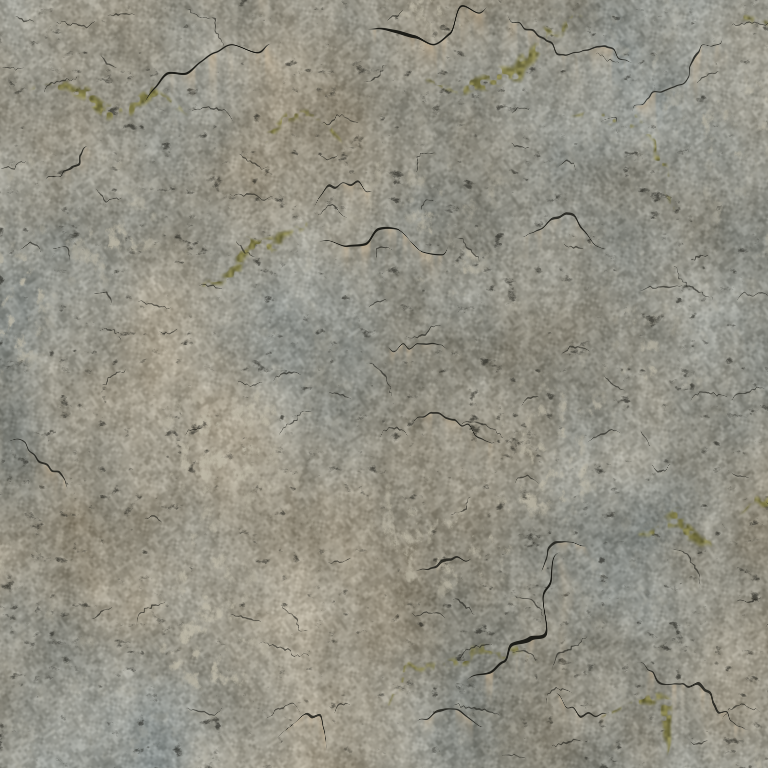
Give the GLSL for this texture, as a WebGL 1 fragment shader.

```glsl
precision highp float;
uniform vec2 u_resolution;

const vec3 STONE = vec3(0.588, 0.575, 0.525);
const vec3 PALE = vec3(0.75, 0.73, 0.66);
const vec3 STAIN = vec3(0.77, 0.69, 0.57);
const vec3 MOSS_DARK = vec3(0.32, 0.31, 0.13);
const vec3 MOSS_LIGHT = vec3(0.60, 0.58, 0.33);
const vec3 SHADOW = vec3(0.11, 0.11, 0.09);

float hash(vec2 p) {
  vec3 q = fract(p.xyx * 0.1031);
  q += dot(q, q.yzx + 33.33);
  return fract((q.x + q.y) * q.z);
}

float noise(vec2 p) {
  vec2 i = floor(p);
  vec2 f = fract(p);
  f = f * f * (3.0 - 2.0 * f);
  return mix(mix(hash(i), hash(i + vec2(1.0, 0.0)), f.x),
             mix(hash(i + vec2(0.0, 1.0)), hash(i + 1.0), f.x), f.y);
}

float fbm(vec2 p) {
  float sum = 0.0;
  float weight = 0.5;
  for (int i = 0; i < 5; i++) {
    sum += weight * noise(p);
    p = mat2(1.6, 1.2, -1.2, 1.6) * p + 17.3;
    weight *= 0.5;
  }
  return sum / 0.96875;
}

vec2 rotate(vec2 p, float angle) {
  float c = cos(angle);
  float s = sin(angle);
  return vec2(c * p.x + s * p.y, c * p.y - s * p.x);
}

// Scattered jagged lines: x is the line itself, y the wash hanging below it.
vec2 fissures(vec2 p, float grid, float density, float halfWidth, float soft, float seed) {
  vec2 cell = floor(p * grid);
  vec2 result = vec2(0.0);
  for (int j = -1; j <= 1; j++) {
    for (int i = -1; i <= 1; i++) {
      vec2 id = cell + vec2(float(i), float(j));
      vec2 key = id + seed;
      if (hash(key) > density) continue;
      vec2 jitter = vec2(hash(key + 11.3), hash(key + 23.7));
      vec2 centre = (id + 0.25 + 0.5 * jitter) / grid;
      float tilt = hash(key + 37.1) - 0.5;
      float size = hash(key + 51.9);
      float reach = mix(0.2, 0.62, size * size) / grid;
      float arch = (hash(key + 67.3) - 0.3) * 0.3;

      vec2 d = rotate(p - centre, tilt * (0.5 + 6.0 * tilt * tilt));
      float along = d.x * grid;
      float row = key.x * 3.7 + key.y * 7.1;
      float s = d.x / reach;
      float taper = max(1.0 - s * s, 0.0);
      float wander = (noise(vec2(along * 4.0, row)) - 0.5) * 0.22
                   + (noise(vec2(along * 17.0, row + 5.0)) - 0.5) * 0.07
                   - arch * s * s;
      float height = d.y - wander / grid;
      float width = halfWidth * taper * mix(0.3, 1.5, noise(vec2(along * 10.0, row + 9.0)));

      float line = 1.0 - smoothstep(width - soft, width + soft, abs(height));
      float wash = exp(-max(-height, 0.0) / (0.22 * reach)) * smoothstep(0.0, 0.002, -height);
      result = max(result, vec2(line * smoothstep(0.0, 0.2, taper),
                                wash * smoothstep(0.0, 0.35, taper)));
    }
  }
  return result;
}

// Weathered rock face with broad tones, vertical runs and fine grit.
vec3 rockFace(vec2 p, float streak) {
  float broad = fbm(p * 3.0 + 4.0);
  float mottled = fbm(p * 13.0 + 31.0);
  float fine = noise(p * 115.0);
  float grit = noise(rotate(p, 0.6) * 270.0);
  float tone = (broad - 0.5) * 0.13 + (mottled - 0.5) * 0.19 + (streak - 0.5) * 0.08
             + (fine - 0.5) * 0.09 + (grit - 0.5) * 0.13;
  float warmth = fbm(p * vec2(5.0, 3.5) + 73.0) - 0.5;
  vec3 colour = STONE + tone + warmth * vec3(0.11, 0.01, -0.10);

  float scuffed = smoothstep(0.50, 0.72, fbm(p * 7.0 + 57.0));
  float flecks = smoothstep(0.56, 0.80, fbm(p * vec2(75.0, 60.0) + 9.0));
  colour = mix(colour, PALE, flecks * (0.15 + 0.65 * scuffed));
  float pits = smoothstep(0.70, 0.88, fbm(p * vec2(60.0, 85.0) + 120.0));
  return mix(colour, SHADOW, pits * 0.6);
}

void main() {
  vec2 p = gl_FragCoord.xy / u_resolution.y;
  float soft = max(0.0009, 0.7 / u_resolution.y);
  vec2 bent = p + vec2(0.012 * (noise(p * 9.0) - 0.5), 0.0);
  float streak = 0.6 * noise(bent * vec2(75.0, 8.0)) + 0.4 * noise(bent * vec2(170.0, 22.0));
  vec3 colour = rockFace(p, streak);

  // Cracks in three sizes, with pale mineral runs beneath them
  vec2 large = fissures(p, 2.6, 0.60, 0.0022, soft, 14.0);
  vec2 medium = fissures(p, 6.0, 0.45, 0.0014, soft, 43.0);
  vec2 small = fissures(p, 17.0, 0.33, 0.0009, soft, 82.0);
  float wash = max(large.y, 0.8 * medium.y) * smoothstep(0.42, 0.75, streak);
  colour = mix(colour, STAIN, 0.75 * wash);
  colour = mix(colour, PALE, 0.35 * small.y * smoothstep(0.4, 0.7, noise(p * 60.0)));

  // Broken moss along ledges
  float ledge = fissures(p, 4.0, 0.45, 0.008, 0.005, 131.0).x;
  float tufts = smoothstep(0.42, 0.62, 0.6 * noise(p * 140.0) + 0.4 * noise(p * 32.0));
  vec3 moss = mix(MOSS_DARK, MOSS_LIGHT, noise(p * 210.0 + 8.0));
  colour = mix(colour, moss, 0.85 * ledge * tufts);

  float cracks = max(max(large.x, 0.85 * medium.x), 0.6 * small.x);
  colour = mix(colour, SHADOW, cracks);
  gl_FragColor = vec4(clamp(colour, 0.0, 1.0), 1.0);
}
```
